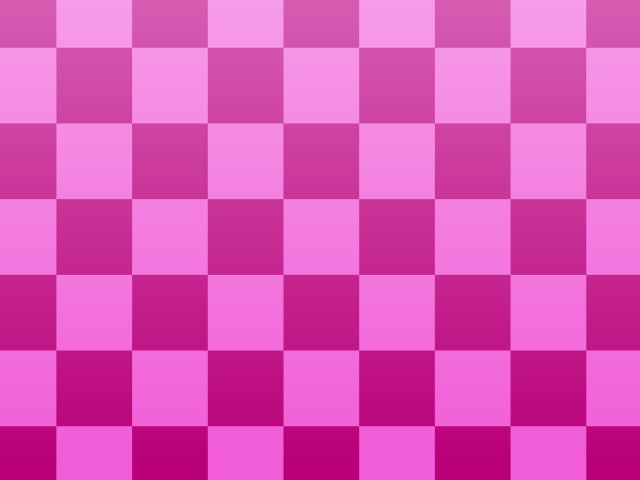
Reproduce this pattern procedurally as a Shadertoy shader.

```glsl
// Pink checkerboard of square cells, cropped at the canvas borders.
// Signed triangle waves on each axis multiply into a smooth-edged checker;
// dark and light cells each take a vertical gradient over the whole canvas.

const float CELL_SIZE = 0.1577;               // in canvas heights
const vec2 GRID_ORIGIN = vec2(0.1175, 0.112); // first inner corner
const float RAMP_START = 0.045;               // flat colour below this height

const vec3 DARK_BOTTOM = vec3(0.725, 0.000, 0.475);
const vec3 DARK_TOP = vec3(0.837, 0.363, 0.695);
const vec3 LIGHT_BOTTOM = vec3(0.945, 0.362, 0.842);
const vec3 LIGHT_TOP = vec3(0.967, 0.612, 0.912);

// +1 in even cells, -1 in odd cells, blended across one pixel at each edge.
vec2 cellSign(vec2 cells, float pixel) {
    vec2 edgeDistance = abs(mod(cells - 0.5, 2.0) - 1.0) - 0.5;
    return clamp(2.0 * edgeDistance / pixel, -1.0, 1.0);
}

// 1 on cells whose column and row share parity, 0 on the others.
float checker(vec2 cells, float pixel) {
    vec2 parity = cellSign(cells, pixel);
    return 0.5 + 0.5 * parity.x * parity.y;
}

// Height remapped to 0..1, held at 0 below the start.
float heightRamp(float y, float start) {
    return clamp((y - start) / (1.0 - start), 0.0, 1.0);
}

void mainImage(out vec4 fragColor, in vec2 fragCoord) {
    vec2 point = fragCoord / iResolution.y;
    vec2 cells = (point - GRID_ORIGIN) / CELL_SIZE;
    float pixel = 1.0 / (iResolution.y * CELL_SIZE);

    // Vertical gradients for both cell colours
    float ramp = heightRamp(point.y, RAMP_START);
    vec3 dark = mix(DARK_BOTTOM, DARK_TOP, ramp);
    vec3 light = mix(LIGHT_BOTTOM, LIGHT_TOP, ramp);

    fragColor = vec4(mix(light, dark, checker(cells, pixel)), 1.0);
}
```
